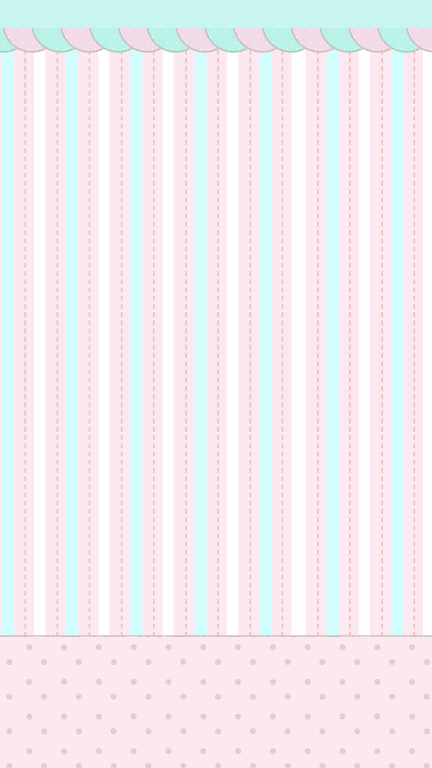
This background is drawn by a Shadertoy shader. Its source:

```glsl
// Pastel striped wallpaper with stitched seams, a scalloped top trim and a dotted lower panel.

const float GRID = 432.0;              // design units across the canvas width
const vec3 PINK  = vec3(0.99, 0.91, 0.945);
const vec3 WHITE = vec3(0.995);
const vec3 CYAN  = vec3(0.82, 0.995, 0.99);
const vec3 MINT  = vec3(0.79, 0.96, 0.94);
const vec3 TRIM_MINT = vec3(0.72, 0.95, 0.91);
const vec3 TRIM_PINK = vec3(0.95, 0.86, 0.915);
const vec3 THREAD = vec3(0.93, 0.76, 0.73);
const vec3 CORD   = vec3(0.77, 0.73, 0.69);
const vec3 ROSE   = vec3(0.83, 0.78, 0.79);

// Sine-free hash of a 2D cell.
float hash(vec2 cell) {
    vec3 q = fract(cell.xyx * 0.1031);
    q += dot(q, q.yzx + 33.33);
    return fract((q.x + q.y) * q.z);
}

// Coverage of a signed distance, smoothed over one pixel.
float fill(float d, float px) {
    return clamp(0.5 - d / px, 0.0, 1.0);
}

// Offset to the nearest multiple of a period.
float nearest(float v, float period) {
    return v - period * round(v / period);
}

// Signed distance to a repeated band.
float band(float x, float center, float halfWidth, float period) {
    return abs(nearest(x - center, period)) - halfWidth;
}

// Vertical stripes and stitched seams, with one joint in the cloth.
vec3 stripes(vec2 p, float px) {
    float period = 64.3;
    float x = p.x - 3.3 * step(298.0, p.x);
    vec3 col = mix(PINK, CYAN, fill(band(x, 7.7, 6.1, period), px));
    col = mix(col, WHITE, fill(band(x, 39.6, 5.6, period), px));
    float seam = band(x, 25.2, 0.85, period * 0.5);
    float dash = band(p.y, 3.0, 2.5, 8.2);
    return mix(col, THREAD, fill(seam, px) * fill(dash, px));
}

// Small flower: a speckled disc with a paler spiral.
float flower(vec2 p, vec2 origin, vec2 period, float px) {
    vec2 cell = round((p - origin) / period);
    vec2 q = p - origin - cell * period;
    float r = length(q);
    float turn = atan(q.y, q.x) + 6.2832 * hash(cell + 40.0);
    float petals = 0.75 + 0.25 * cos(turn - 2.8 * r);
    return fill(r - 3.0, px) * petals;
}

// Lower panel: two interleaved lattices of flowers.
vec3 panel(vec2 p, float px) {
    vec2 period = vec2(34.8, 34.65);
    float ink = flower(p, vec2(29.3, 647.2), period, px);
    ink = max(ink, flower(p, vec2(9.3, 662.0), period, px));
    return mix(PINK, ROSE, ink);
}

// Overlapping scallops, each laid over the one to its left.
vec3 scallops(vec3 col, vec2 p, float px) {
    float pitch = GRID / 15.0, radius = 30.0;

    // Faint staggered polka dots on the fabric.
    vec2 g = p - vec2(4.0, 31.0);
    float row = round(g.y / 6.0);
    vec2 dotPos = vec2(nearest(g.x + 4.8 * mod(row, 2.0), 9.6), g.y - row * 6.0);
    float polka = 0.4 * fill(length(dotPos) - 0.9, px);

    for (int k = -2; k < 16; k++) {
        vec2 q = p - vec2(32.0 + pitch * float(k), 22.8);
        float d = length(q) - radius;
        vec3 cloth = (k & 1) == 0 ? TRIM_PINK : TRIM_MINT;
        cloth = mix(cloth, WHITE, polka);
        float arc = atan(q.y, q.x) * radius;
        float twist = 0.65 + 0.35 * fill(band(arc, 0.0, 1.1, 3.6), px);
        cloth = mix(cloth, CORD, twist * fill(abs(d + 0.9) - 0.85, px));
        col = mix(col, cloth, fill(d, px));
    }
    return col;
}

void mainImage(out vec4 fragColor, in vec2 fragCoord) {
    // Design units, measured down from the top edge.
    float px = GRID / iResolution.x;
    vec2 p = vec2(fragCoord.x, iResolution.y - fragCoord.y) * px;

    // Wall and lower panel, joined by an uneven cord.
    float panelTop = 636.0;
    vec3 col = mix(stripes(p, px), panel(p, px), fill(panelTop - p.y, px));
    float wobble = hash(vec2(floor(p.x / 2.5), 7.0));
    float cord = fill(abs(p.y - panelTop - 0.6 * (wobble - 0.5)) - 0.8, px);
    col = mix(col, CORD, cord * (0.6 + 0.4 * wobble));

    // Scalloped trim below the plain top band.
    col = scallops(col, p, px);
    col = mix(col, MINT, fill(p.y - 28.0, px));

    fragColor = vec4(col, 1.0);
}
```
